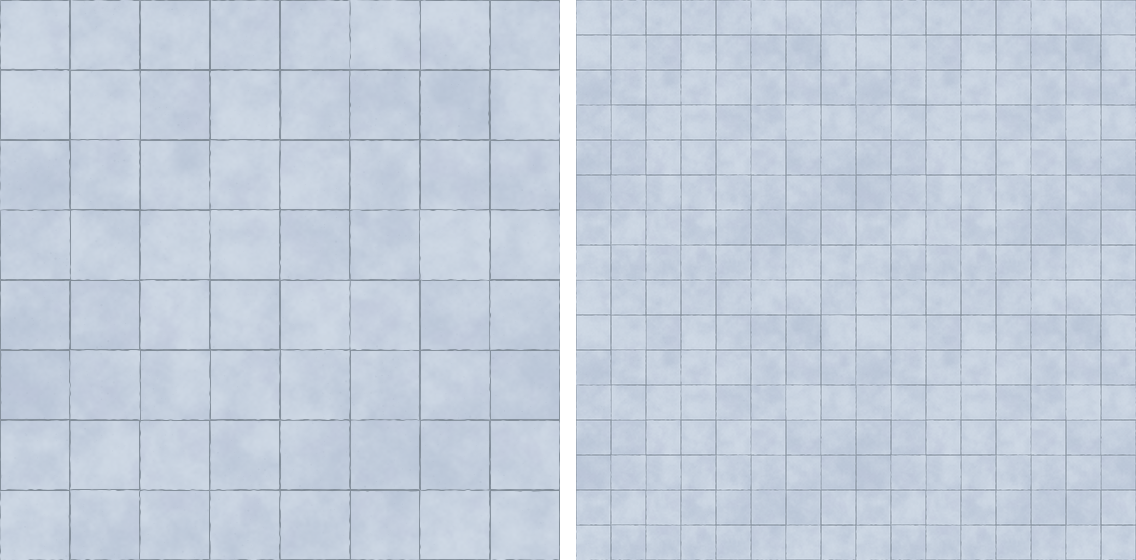
Left, the tile; right, the same tile 2 across and 2 down.
A three.js fragment shader for this texture:

```glsl
varying vec2 vUv;

const float TILES = 8.0;
const vec3 PALE_GLAZE = vec3(0.805, 0.845, 0.893);
const vec3 DUSTY_BLUE = vec3(0.730, 0.777, 0.845);
const vec3 VIOLET_STAIN = vec3(0.745, 0.775, 0.855);
const vec3 SPECK_COLOR = vec3(0.69, 0.735, 0.80);
const vec3 GROUT_COLOR = vec3(0.50, 0.545, 0.59);

float hash(vec2 p, float seed) {
  return fract(sin(dot(p, vec2(127.1, 311.7)) + seed * 74.7) * 43758.5);
}

// Value noise that wraps after a whole number of cells
float wrapNoise(vec2 p, float period, float seed) {
  vec2 cell = floor(p);
  vec2 f = fract(p);
  f = f * f * (3.0 - 2.0 * f);
  vec2 lo = mod(cell, period);
  vec2 hi = mod(cell + 1.0, period);
  float bottom = mix(hash(lo, seed), hash(vec2(hi.x, lo.y), seed), f.x);
  float top = mix(hash(vec2(lo.x, hi.y), seed), hash(hi, seed), f.x);
  return mix(bottom, top, f.y);
}

float wrapFbm(vec2 uv, float cells, float seed) {
  float sum = 0.0;
  float amplitude = 0.5;
  for (int i = 0; i < 5; i++) {
    sum += amplitude * wrapNoise(uv * cells, cells, seed + float(i));
    cells *= 2.0;
    amplitude *= 0.55;
  }
  return sum / 1.055;
}

// Sparse soft dots, one candidate per cell
float specks(vec2 uv, float cells, float density, float seed) {
  vec2 p = uv * cells;
  vec2 cell = mod(floor(p), cells);
  vec2 center = 0.3 + 0.4 * vec2(hash(cell, seed), hash(cell, seed + 1.0));
  float radius = mix(0.12, 0.3, hash(cell, seed + 2.0));
  float present = step(1.0 - density, hash(cell, seed + 3.0));
  float strength = mix(0.3, 1.0, hash(cell, seed + 4.0));
  float dist = length(fract(p) - center);
  return present * strength * (1.0 - smoothstep(radius * 0.3, radius, dist));
}

// Joint along one axis; each tile edge has its own width and ragged sides
float groutLine(float across, float along, float seed) {
  float line = floor(across + 0.5);
  vec2 edge = mod(vec2(line, floor(along)), TILES);
  float halfWidth = mix(0.007, 0.014, hash(edge, seed));
  float shift = 0.008 * (hash(edge, seed + 1.0) - 0.5);
  vec2 track = vec2(along * 16.0, edge.x);
  float wobble = 0.007 * (wrapNoise(track, TILES * 16.0, seed + 2.0) - 0.5);
  halfWidth += 0.005 * (wrapNoise(track, TILES * 16.0, seed + 3.0) - 0.5);
  float dist = abs(across - line + shift + wobble);
  return 1.0 - smoothstep(halfWidth - 0.005, halfWidth + 0.005, dist);
}

vec3 glaze(vec2 uv, vec2 tile) {
  float tileSeed = 20.0 * hash(tile, 3.0);
  float broad = wrapFbm(uv, 6.0, 11.0);
  float mottle = wrapFbm(uv, 24.0, tileSeed);
  float tone = 0.5 * broad + 0.5 * mottle;
  tone += 0.14 * (hash(tile, 5.0) - 0.5);
  vec3 color = mix(PALE_GLAZE, DUSTY_BLUE, smoothstep(0.26, 0.80, tone));

  // Violet patches and fine grain
  float stain = smoothstep(0.48, 0.8, wrapFbm(uv, 20.0, tileSeed + 7.0));
  color = mix(color, VIOLET_STAIN, 0.45 * stain);
  color += 0.012 * (wrapNoise(uv * 160.0, 160.0, 31.0) - 0.5);

  // Worn specks, stronger in the darker areas
  float wear = 0.3 + 0.7 * smoothstep(0.4, 0.65, tone);
  float dots = specks(uv, 96.0, 0.09, 41.0) + 0.6 * specks(uv, 144.0, 0.07, 51.0);
  return mix(color, SPECK_COLOR, 0.5 * wear * min(dots, 1.0));
}

void main() {
  vec2 grid = vUv * TILES;
  vec3 color = glaze(vUv, mod(floor(grid), TILES));

  // Grout over the glazed tiles
  float vertical = groutLine(grid.x, grid.y, 61.0);
  float horizontal = groutLine(grid.y, grid.x, 71.0);
  float fade = mix(0.82, 1.0, wrapNoise(vUv * 64.0, 64.0, 81.0));
  color = mix(color, GROUT_COLOR, fade * max(vertical, horizontal));

  gl_FragColor = vec4(color, 1.0);
}
```
